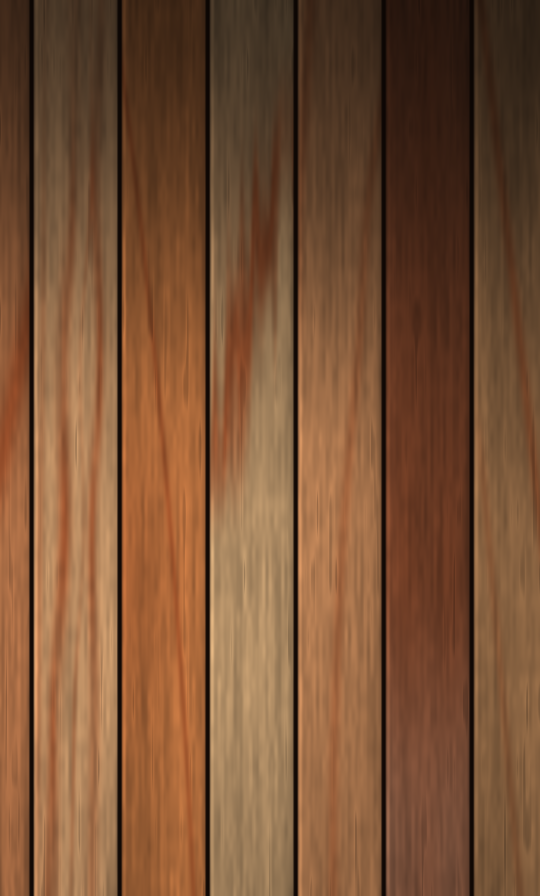
Reproduce this texture procedurally as a Shadertoy shader.

```glsl
// Seven vertical wooden planks with dark joints, fine grain and soft light from the lower left.

float hash(vec2 p) {
    p = fract(p * vec2(0.1031, 0.1137));
    p += dot(p, p.yx + 33.33);
    return fract((p.x + p.y) * p.x * 7.31);
}

float noise(vec2 p) {
    vec2 i = floor(p), f = fract(p);
    f = f * f * (3.0 - 2.0 * f);
    return mix(mix(hash(i), hash(i + vec2(1, 0)), f.x),
               mix(hash(i + vec2(0, 1)), hash(i + vec2(1, 1)), f.x), f.y);
}

// Soft vertical band around a centre line
float streak(float x, float centre, float width) {
    float d = (x - centre) / width;
    return exp(-d * d);
}

// Amount of red heartwood, by plank: a is across the plank, y is up the canvas
float heartwood(int plank, float a, float y) {
    float wave = 0.10 * (noise(vec2(plank * 9, y * 5.0)) - 0.5);
    float fray = noise(vec2(a * 13.0, y * 5.0)) - 0.5;
    if (plank == 0)
        return 0.9 * streak(a, 0.64 + 2.0 * (y - 0.48), 0.13) * smoothstep(0.3, 0.5, y);
    if (plank == 1) {
        float bands = streak(a, 0.24 + 0.24 * y + wave, 0.08)
                    + streak(a, 0.65 + 0.16 * y - wave, 0.07)
                    + 0.5 * streak(a, 0.47 + 0.2 * y + wave, 0.03)
                    + 0.5 * streak(a, 0.05 + 0.1 * y, 0.05);
        return bands * (0.65 + 0.7 * fray) * (1.0 - 0.5 * smoothstep(0.6, 0.95, y));
    }
    if (plank == 2)
        return 0.65 * streak(a, 0.84 - 0.45 * y - 0.47 * y * y, 0.035)
             + 0.35 * streak(y, 0.36, 0.18) * (1.0 - a);
    if (plank == 3) {
        float slant = 0.1 + 2.1 * (y - 0.48) + 0.35 * fray;
        return streak(a, slant, 0.21) * smoothstep(0.38, 0.52, y) * smoothstep(0.98, 0.78, y)
             + 0.35 * smoothstep(0.0, 0.5, slant - a + 0.1) * streak(y, 0.8, 0.2) * 0.4;
    }
    if (plank == 4)
        return 0.45 * streak(a, 0.38 + 0.8 * y * y + wave, 0.06)
             + 0.5 * streak(a, 0.02 + 0.6 * max(y - 0.75, 0.0), 0.07) * smoothstep(0.55, 0.75, y);
    if (plank == 5)
        return 0.25 * noise(vec2(a * 4.0, y * 3.0));
    return 0.65 * streak(a, 0.37 + 1.17 * (0.77 - y), 0.06)
         + 0.35 * streak(a, 0.1 + 0.9 * (0.5 - y), 0.05) * smoothstep(0.6, 0.45, y);
}

void mainImage(out vec4 fragColor, in vec2 fragCoord) {
    vec2 uv = fragCoord / iResolution.xy;
    float pixel = 1.0 / iResolution.x;

    // Plank index and position across it
    float pitch = 0.163;
    float column = (uv.x - 0.0587) / pitch + 1.0;
    int plank = clamp(int(floor(column)), 0, 6);
    float across = fract(column);
    float seed = float(plank) * 17.0;

    vec3 tints[7] = vec3[7](
        vec3(0.64, 0.41, 0.26), vec3(0.75, 0.57, 0.40), vec3(0.70, 0.43, 0.24),
        vec3(0.70, 0.56, 0.40), vec3(0.68, 0.47, 0.31), vec3(0.48, 0.27, 0.17),
        vec3(0.65, 0.47, 0.31));
    vec3 wood = tints[plank];

    // Slow colour drift, with a paler foot on the dark plank
    float drift = noise(vec2(across * 3.0 + seed, uv.y * 4.0));
    wood *= 0.92 + 0.16 * drift;
    if (plank == 5)
        wood = mix(wood, vec3(0.59, 0.40, 0.30), smoothstep(0.38, 0.05, uv.y));

    // Red heartwood
    float red = clamp(heartwood(plank, across, uv.y), 0.0, 1.0);
    wood = mix(wood, vec3(0.55, 0.25, 0.12), 0.8 * red);

    // Long fibres, fine lines and short pores
    float fibre = noise(vec2(uv.x * 75.0 + seed, uv.y * 5.0));
    float line = noise(vec2(uv.x * 170.0 + seed, uv.y * 14.0));
    float pore = noise(vec2(uv.x * 145.0, uv.y * 55.0 + seed));
    wood *= 1.0 + 0.13 * (fibre - 0.5) + 0.20 * (line - 0.5) + 0.10 * (pore - 0.5);
    wood *= 1.0 - 0.22 * smoothstep(0.72, 0.95, line) * smoothstep(0.4, 0.8, fibre);

    // Light falls off toward the top and the right
    float light = mix(0.36, 1.0, smoothstep(1.04, 0.40, uv.y));
    light *= 1.0 - 0.20 * smoothstep(0.45, 1.0, uv.x);
    light *= 1.0 - 0.10 * smoothstep(0.25, 0.0, uv.y);
    wood *= light;

    // Rounded plank edges: lit on the left, shaded on the right
    float fromLeft = across * pitch, fromRight = (1.0 - across) * pitch;
    wood *= 1.0 + 0.22 * streak(fromLeft, 0.009, 0.003);
    wood *= 1.0 - 0.45 * exp(-fromRight / 0.006);

    // Dark joints
    float joint = min(fromLeft, fromRight);
    float cover = smoothstep(0.0025 - 0.5 * pixel, 0.0055 + 0.5 * pixel, joint);
    vec3 color = mix(vec3(0.07, 0.035, 0.02) * (0.5 + 0.5 * light), wood, cover);

    fragColor = vec4(clamp(color, 0.0, 1.0), 1.0);
}
```
